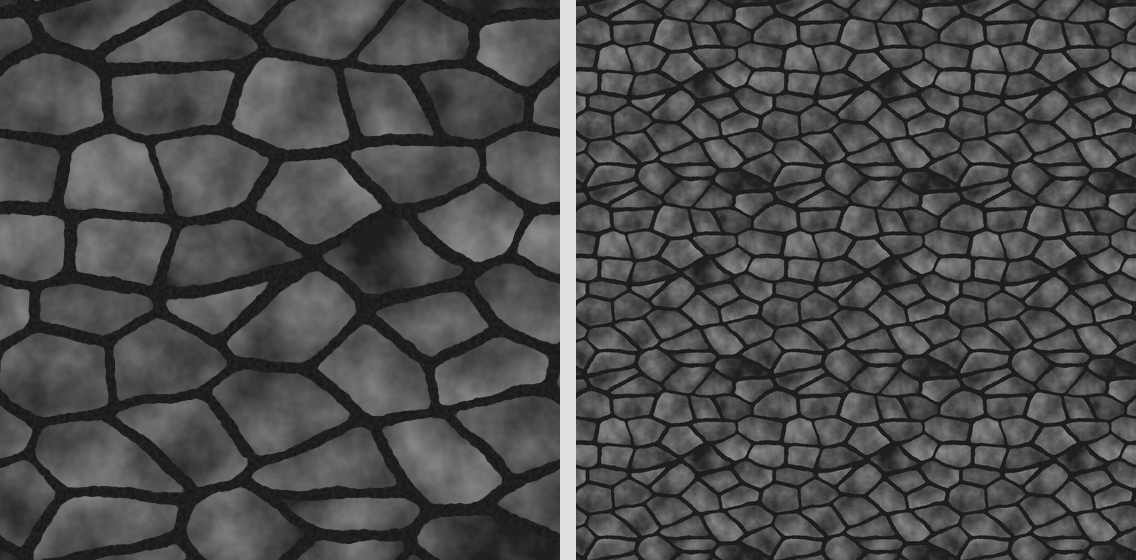
Left: one tile. Right: repeated 3 by 3.
Write a three.js fragment shader that draws this texture.

```glsl
// Irregular dark flagstone wall: flat, wide cloudy grey stones in rough mortar.
// A wrapped, stretched Voronoi pattern gives the joints; wrapped gradient noise
// bends and chips them and clouds each stone. Everything tiles over 0..1.
varying vec2 vUv;

const vec2 GRID = vec2(5.0, 8.0); // stones across and up; even rows for the stagger

vec2 hash2(vec2 p) {
  vec3 q = fract(p.xyx * vec3(0.1031, 0.1030, 0.0973));
  q += dot(q, q.yzx + 33.33);
  return fract((q.xx + q.yz) * q.zy);
}

float cornerSlope(vec2 corner, vec2 offset, vec2 freq) {
  float angle = 6.28319 * hash2(mod(corner, freq) + freq * 1.7).x;
  return dot(vec2(cos(angle), sin(angle)), offset);
}

// Gradient noise, about -1..1, repeating freq times per canvas side
float noise(vec2 p, vec2 freq) {
  p *= freq;
  vec2 i = floor(p), f = p - i;
  vec2 u = f * f * f * (f * (f * 6.0 - 15.0) + 10.0);
  vec2 e = vec2(1.0, 0.0);
  float low = mix(cornerSlope(i, f, freq), cornerSlope(i + e, f - e, freq), u.x);
  float high = mix(cornerSlope(i + e.yx, f - e.yx, freq),
                   cornerSlope(i + 1.0, f - 1.0, freq), u.x);
  return 1.4 * mix(low, high, u.y);
}

float fbm(vec2 p, vec2 freq) {
  float sum = 0.0, amp = 0.5;
  for (int i = 0; i < 5; i++) {
    sum += amp * noise(p, freq);
    freq *= 2.0;
    amp *= 0.55;
  }
  return sum;
}

float smoothMin(float a, float b, float k) {
  float h = max(k - abs(a - b), 0.0) / k;
  return min(a, b) - 0.25 * h * h * k;
}

// Stone centre in grid units, with staggered rows
vec2 stoneCentre(vec2 id) {
  vec2 jitter = 0.8 * (hash2(mod(id, GRID) + 11.0) - 0.5);
  return id + 0.5 + jitter + vec2(0.5 * mod(id.y, 2.0) - 0.25, 0.0);
}

// Distance to the nearest joint in canvas units; also returns the stone's id
float jointDistance(vec2 p, out vec2 stone) {
  vec2 g = p * GRID, base = floor(g), toStone = vec2(0.0);
  float nearest = 100.0;
  for (int y = -2; y <= 2; y++) {
    for (int x = -2; x <= 2; x++) {
      vec2 id = base + vec2(float(x), float(y));
      vec2 r = stoneCentre(id) - g;
      if (dot(r, r) < nearest) {
        nearest = dot(r, r);
        toStone = r;
        stone = id;
      }
    }
  }
  float d = 1.0;
  for (int y = -2; y <= 2; y++) {
    for (int x = -2; x <= 2; x++) {
      if (x == 0 && y == 0) continue;
      vec2 r = stoneCentre(stone + vec2(float(x), float(y))) - g;
      vec2 normal = normalize(r - toStone);
      float edge = dot(0.5 * (r + toStone), normal) / length(normal * GRID);
      d = smoothMin(d, edge, 0.012);
    }
  }
  stone = mod(stone, GRID);
  return d;
}

// Cloudy stone with dark stains and faint pale wisps
float stoneTone(vec2 p, vec2 stone) {
  vec2 random = hash2(stone + 47.0);
  p += random;
  float tone = 0.335 + 0.07 * (random.x - 0.5) + 0.32 * fbm(p, vec2(7.0));
  tone -= 0.14 * smoothstep(0.1, 0.7, noise(p, vec2(5.0, 4.0)));
  vec2 drift = p + 0.02 * noise(p, vec2(13.0));
  float wisp = 1.0 - min(1.0, 2.5 * abs(noise(drift, vec2(11.0, 6.0))));
  tone += 0.045 * wisp * wisp * smoothstep(-0.1, 0.5, noise(p, vec2(6.0)));
  return clamp(tone, 0.12, 0.62);
}

void main() {
  // Bend the joints gently, then chip their edges
  vec2 bend = vec2(noise(vUv, vec2(6.0)), noise(vUv, vec2(7.0))) * 0.012;
  bend += vec2(noise(vUv, vec2(19.0)), noise(vUv, vec2(21.0))) * 0.003;
  vec2 stone;
  float d = jointDistance(vUv + bend, stone);
  d += 0.0018 * noise(vUv, vec2(52.0)) + 0.0012 * noise(vUv, vec2(110.0));

  // Mortar of varying width with fine grain
  float halfWidth = 0.0098 + 0.004 * noise(vUv, vec2(5.0));
  float grain = 0.03 * noise(vUv, vec2(120.0)) + 0.025 * noise(vUv, vec2(230.0));
  float mortar = 0.115 + grain;

  float cover = smoothstep(-0.0013, 0.0013, d - halfWidth);
  gl_FragColor = vec4(vec3(mix(mortar, stoneTone(vUv, stone), cover)), 1.0);
}
```
